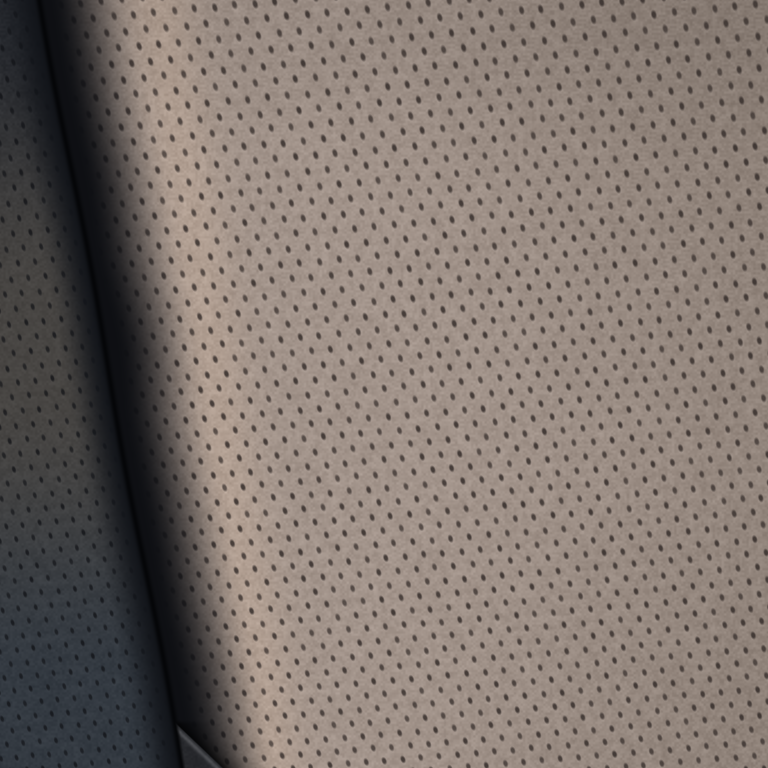
A WebGL 2 fragment shader for this texture:

```glsl
#version 300 es
precision highp float;
// Perforated beige leather beside a shadowed side panel, split by a slanted seam.
uniform vec2 u_resolution;
out vec4 fragColor;

float hash(vec2 p) {
  return fract(sin(dot(p, vec2(127.1, 311.7))) * 43758.5453);
}

float noise(vec2 p) {
  vec2 i = floor(p), f = fract(p);
  f = f * f * (3.0 - 2.0 * f);
  return mix(mix(hash(i), hash(i + vec2(1, 0)), f.x),
             mix(hash(i + vec2(0, 1)), hash(i + vec2(1, 1)), f.x), f.y);
}

// Signed grain around zero, fine pores over broader creases
float grain(vec2 p) {
  return 0.5 * noise(p * 340.0) + 0.35 * noise(p * 170.0) + 0.15 * noise(p * 60.0) - 0.5;
}

// Slanted lattice of small oval holes: x is the hole, y its lit lower rim
vec2 perforation(vec2 p, float size) {
  mat2 lattice = mat2(0.01475, -0.0174, 0.0249, 0.0022);
  vec2 q = p - vec2(0.505, 0.4574);
  q *= 1.0 - 0.1 * q.y;
  vec2 uv = inverse(lattice) * q;
  vec2 id = floor(uv + 0.5);
  vec2 d = lattice * (uv - id);
  d += (vec2(hash(id), hash(id + 17.0)) - 0.5) * 0.0016;
  d.x += 0.2 * d.y;
  vec2 radius = vec2(0.0029, 0.0044) * size;
  float soft = 0.3 + 0.5 / (u_resolution.y * radius.x);
  float hole = 1.0 - smoothstep(1.0 - soft, 1.0 + soft, length(d / radius));
  float rim = exp(-dot(d + vec2(0.0, 0.005), d + vec2(0.0, 0.005)) / 0.000012);
  return vec2(hole * (0.8 + 0.2 * hash(id + 5.0)), rim);
}

// Beige panel: rolls out of the seam shadow into a warm ridge, then flattens
vec3 beigePanel(vec2 p, float d) {
  vec3 leather = mix(vec3(0.635, 0.578, 0.542), vec3(0.55, 0.50, 0.465),
                     smoothstep(0.55, 1.25, p.x + 0.35 * abs(p.y - 0.4)));
  leather *= 1.0 - 0.06 * smoothstep(0.75, 1.0, p.y);
  float ridge = (d - mix(0.115, 0.155, p.y)) / 0.045;
  leather += vec3(0.06, 0.045, 0.03) * exp(-ridge * ridge);

  vec2 holes = perforation(p, 1.0);
  leather += 0.11 * grain(p) + 0.025 * holes.y;
  leather = mix(leather, vec3(0.20, 0.17, 0.16), 0.85 * holes.x);

  float light = smoothstep(0.012, 0.125, d + 0.008 * (noise(p * 9.0) - 0.5));
  vec3 shadow = vec3(0.055, 0.06, 0.075);
  return mix(shadow, leather, light);
}

// Side panel: cool grey, warmer at mid height, darker at the top and the seam
vec3 sidePanel(vec2 p, float d) {
  vec3 leather = mix(vec3(0.20, 0.225, 0.255), vec3(0.28, 0.27, 0.26),
                     smoothstep(0.1, 0.5, p.y));
  leather = mix(leather, vec3(0.15, 0.16, 0.18), smoothstep(0.6, 0.98, p.y));
  vec2 holes = perforation(p * vec2(1.12, 1.0) + vec2(0.004, 0.007), 0.9);
  leather += 0.06 * grain(p) + 0.012 * holes.y;
  leather = mix(leather, vec3(0.06, 0.065, 0.08), 0.75 * holes.x);
  return mix(vec3(0.07, 0.08, 0.10), leather, smoothstep(0.0, 0.065, -d));
}

void main() {
  vec2 p = gl_FragCoord.xy / u_resolution;
  float aa = 1.0 / u_resolution.y;

  // Seam between the panels
  float d = p.x - (0.052 + 0.185 * (1.0 - p.y) + 0.002 * sin(p.y * 12.0));
  vec3 color = mix(sidePanel(p, d), beigePanel(p, d), smoothstep(-aa, aa, d));
  color = mix(color, vec3(0.015, 0.018, 0.025), 0.9 * exp(-d * d / 0.000018));

  // Small flap tucked into the lower end of the seam
  float flap = dot(p - vec2(0.231, 0.056), normalize(vec2(0.056, 0.059)));
  flap -= 0.05 * (p.x - 0.231) * (0.289 - p.x);
  float corner = smoothstep(0.0, 0.006, d) * (1.0 - smoothstep(0.056, 0.064, p.y));
  color *= 1.0 - 0.75 * corner * exp(-max(flap, 0.0) / 0.012);
  vec3 flapColor = vec3(0.15, 0.155, 0.17) + 0.05 * grain(p);
  flapColor += 0.14 * exp(-pow((flap + 0.005) / 0.003, 2.0));
  float flapMask = (1.0 - smoothstep(-aa, aa, flap)) * smoothstep(0.0, 0.006, d);
  color = mix(color, flapColor, flapMask);

  fragColor = vec4(clamp(color, 0.0, 1.0), 1.0);
}
```
